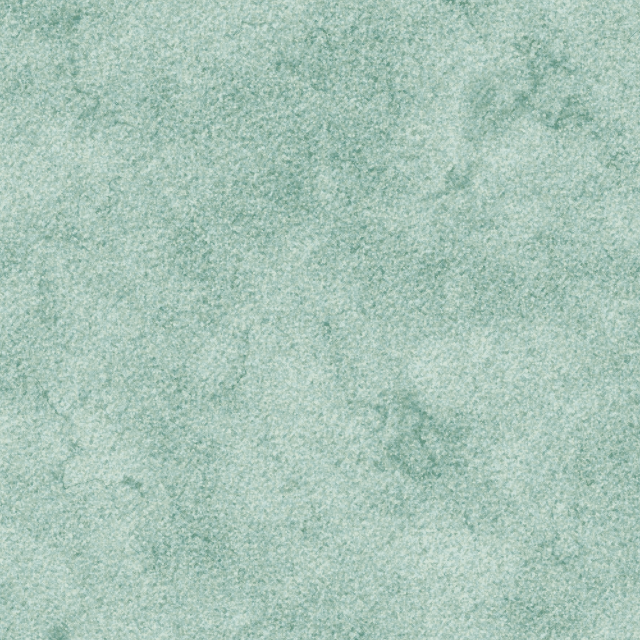
Reproduce this texture procedurally as a Shadertoy shader.

```glsl
// Weathered mint-green plaster: cloudy mottling, gritty grain and faint broken cracks.

// Integer hash of a lattice cell, 0 to 1
float hash(vec2 cell, uint seed) {
    uvec2 q = uvec2(ivec2(cell)) * uvec2(1597334673u, 3812015801u);
    uint h = q.x ^ q.y ^ (seed * 2654435769u);
    h = (h ^ (h >> 16)) * 2246822519u;
    h = (h ^ (h >> 13)) * 3266489917u;
    return float((h ^ (h >> 16)) >> 8) / 16777216.0;
}

float noise(vec2 p, uint seed) {
    vec2 cell = floor(p), f = fract(p);
    f = f * f * f * (f * (f * 6.0 - 15.0) + 10.0);
    float bottom = mix(hash(cell, seed), hash(cell + vec2(1, 0), seed), f.x);
    float top = mix(hash(cell + vec2(0, 1), seed), hash(cell + vec2(1, 1), seed), f.x);
    return mix(bottom, top, f.y);
}

float fbm(vec2 p, uint seed) {
    float sum = 0.0, amplitude = 0.5;
    for (uint i = 0u; i < 5u; i++) {
        sum += amplitude * noise(p, seed + i);
        p = mat2(0.8, 0.6, -0.6, 0.8) * p * 2.03 + 7.3;
        amplitude *= 0.5;
    }
    return sum / 0.97;
}

// Sandy relief lit from the upper left, plus fine grit and small pits
float grain(vec2 p) {
    vec2 toLight = vec2(-0.002, 0.003);
    mat2 turn = mat2(0.8, 0.6, -0.6, 0.8);
    float relief = noise(p * 165.0, 20u) - noise((p + toLight) * 165.0, 20u);
    float grit = noise(turn * p * 290.0, 21u) - 0.5;
    float dust = noise(p * 500.0, 22u) - 0.5;
    float pits = smoothstep(0.3, 0.12, noise(turn * p * 200.0, 23u));
    return 0.38 * relief + 0.5 * grit + 0.46 * dust - 0.34 * pits;
}

// Sparse pale crystals, one candidate per cell
float specks(vec2 p, float count, uint seed) {
    vec2 cell = floor(p * count);
    vec2 centre = 0.3 + 0.4 * vec2(hash(cell, seed), hash(cell, seed + 1u));
    float radius = mix(0.1, 0.28, hash(cell, seed + 2u));
    float dist = length(fract(p * count) - centre);
    float soft = count / iResolution.y * 0.5;
    float present = step(0.88, hash(cell, seed + 3u));
    return present * (1.0 - smoothstep(radius - soft, radius + soft, dist));
}

// Thin wandering contour, shaded on one side and broken up by a mask
float cracks(vec2 p, float scale, uint seed) {
    vec2 warp = vec2(fbm(p * 15.0, seed), fbm(p * 15.0, seed + 6u)) - 0.5;
    float side = noise((p + warp * 0.14) * scale, seed + 12u) - 0.5;
    float line = exp(-pow(side / 0.018, 2.0));
    float shade = step(0.0, side) * exp(-side / 0.06) * smoothstep(0.0, 0.012, side);
    float mask = smoothstep(0.48, 0.64, fbm(p * 7.0, seed + 18u));
    float wear = smoothstep(0.2, 0.6, noise(p * 38.0, seed + 24u));
    return mask * (line * wear * 0.5 + shade * 0.22);
}

void mainImage(out vec4 fragColor, in vec2 fragCoord) {
    vec2 p = fragCoord / iResolution.y;

    // Broad stains and smaller mottling
    float tone = 0.665 + 0.58 * (fbm(p * 7.0, 1u) - 0.5);
    tone += 0.4 * (fbm(p * 24.0, 8u) - 0.5);

    // Surface detail, rougher in the darker patches
    float roughness = mix(1.2, 0.92, smoothstep(0.45, 0.8, tone));
    tone += roughness * grain(p);
    tone -= cracks(p, 5.0, 40u) + cracks(p + 3.7, 7.0, 80u);
    tone = clamp(tone, -0.25, 1.12);

    // Green ramp with slight cool and warm variation between grains
    vec3 deepGreen = vec3(0.48, 0.64, 0.58), paleMint = vec3(0.77, 0.85, 0.81);
    vec3 color = mix(deepGreen, paleMint, tone);
    color += vec3(-0.03, 0.0, 0.035) * (noise(p * 220.0, 30u) - 0.5);

    float crystals = max(specks(p, 140.0, 120u), specks(p + 1.3, 95.0, 130u) * 0.8);
    color = mix(color, vec3(0.85, 0.91, 0.87), 0.6 * crystals);
    fragColor = vec4(color, 1.0);
}
```
